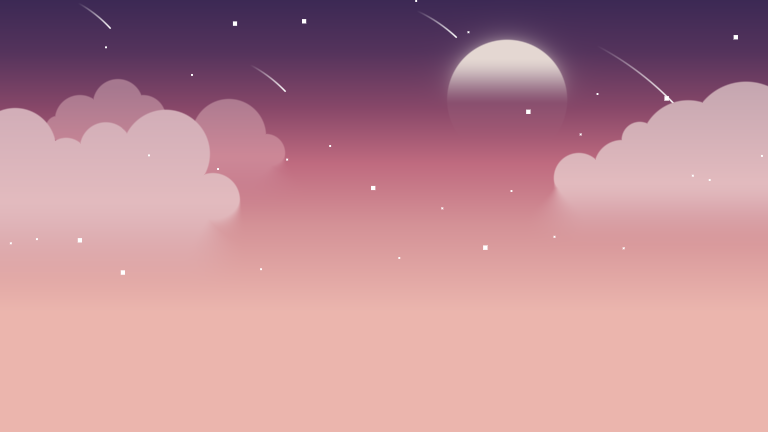
This background is drawn by a Shadertoy shader. Its source:

```glsl
// Dusk sky: a vertical colour ramp with a half-faded moon, meteors, square stars
// and clouds. Clouds are unions of circles whose edges soften and dissolve
// downwards. One unit is the canvas height, with the origin at the lower left.

#define STAR_COUNT 30
#define STAR_DEPTH 0.65
#define STAR_MIN 0.0022
#define STAR_MAX 0.0050
#define MOON vec3(1.174, 0.769, 0.139)
#define MOON_GLOW 0.35
#define METEOR_WIDTH 0.0013
#define CLOUD_BLUR 0.075

const vec3 NIGHT = vec3(0.235, 0.160, 0.330);
const vec3 VIOLET = vec3(0.330, 0.200, 0.360);
const vec3 PLUM = vec3(0.530, 0.280, 0.410);
const vec3 ROSE = vec3(0.750, 0.420, 0.500);
const vec3 BLUSH = vec3(0.830, 0.570, 0.590);
const vec3 PEACH = vec3(0.920, 0.710, 0.680);
const vec3 MOONLIGHT = vec3(0.895, 0.845, 0.825);
const vec3 MIST = vec3(0.885, 0.730, 0.745);

float pixel;  // height of one pixel in canvas units

float ramp(float a, float b, float x) { return clamp((x - a) / (b - a), 0.0, 1.0); }

float hash(float n) { return fract(sin(n * 12.9898 + 4.137) * 4375.85); }

float circle(vec2 p, float x, float y, float r) { return length(p - vec2(x, y)) - r; }

// Filled area below y = top, on the left or right of a wall
float leftBody(vec2 p, float wall, float top) { return max(p.x - wall, p.y - top); }
float rightBody(vec2 p, float wall, float top) { return max(wall - p.x, p.y - top); }

vec3 sky(float y) {
    vec3 c = mix(NIGHT, VIOLET, ramp(1.0, 0.88, y));
    c = mix(c, PLUM, ramp(0.88, 0.75, y));
    c = mix(c, ROSE, ramp(0.75, 0.62, y));
    c = mix(c, BLUSH, ramp(0.62, 0.48, y));
    return mix(c, PEACH, ramp(0.48, 0.28, y));
}

vec3 addMoon(vec3 c, vec2 p) {
    float d = circle(p, MOON.x, MOON.y, MOON.z);
    float lit = smoothstep(0.74, 0.87, p.y);
    float haze = 0.07 * smoothstep(0.67, 0.77, p.y);
    float disc = smoothstep(pixel, -pixel, d);
    float glow = MOON_GLOW * lit * exp(-max(d, 0.0) / 0.018);
    return mix(c, MOONLIGHT, mix(glow, max(lit, haze), disc));
}

// A slightly bowed streak, thin and faint at the tail, bright at the head
float meteor(vec2 p, vec2 tail, vec2 head) {
    vec2 path = head - tail;
    float len = length(path);
    vec2 dir = path / len;
    float t = dot(p - tail, dir) / len;
    float s = clamp(t, 0.0, 1.0);
    float bow = 0.16 * len * s * (1.0 - s);
    float across = dot(p - tail, vec2(-dir.y, dir.x)) - bow;
    float d = length(vec2(across, (t - s) * len));
    return s * smoothstep(METEOR_WIDTH + pixel, 0.0, d);
}

float stars(vec2 p, float aspect) {
    float light = 0.0;
    for (int i = 0; i < STAR_COUNT; i++) {
        float n = float(i) + 1.0;
        vec2 at = vec2(aspect * fract(n * 0.618 + 0.07), 1.0 - STAR_DEPTH * hash(n));
        float size = mix(STAR_MIN, STAR_MAX, step(0.6, hash(n + 50.0)));
        vec2 q = abs(p - at) - size;
        light = max(light, smoothstep(0.5 * pixel, -0.5 * pixel, max(q.x, q.y)));
    }
    return light;
}

// Tints by height; span holds the heights of crest, full mist and vanishing
vec3 addCloud(vec3 c, float d, float y, vec3 crest, vec3 mist, vec3 span) {
    float blur = mix(pixel, CLOUD_BLUR, smoothstep(span.y, mix(span.y, span.z, 0.6), y));
    float cover = smoothstep(blur, -blur, d) * smoothstep(span.z, span.y, y);
    return mix(c, mix(mist, crest, ramp(span.y, span.x, y)), cover);
}

float backCloud(vec2 p) {
    float d = min(circle(p, 0.273, 0.759, 0.058), circle(p, 0.185, 0.722, 0.058));
    d = min(d, min(circle(p, 0.331, 0.727, 0.053), circle(p, 0.134, 0.704, 0.028)));
    d = min(d, min(circle(p, 0.530, 0.685, 0.086), circle(p, 0.616, 0.646, 0.044)));
    return min(d, leftBody(p, 0.64, 0.646));
}

float leftCloud(vec2 p) {
    float d = min(circle(p, 0.035, 0.655, 0.095), circle(p, 0.153, 0.630, 0.051));
    d = min(d, min(circle(p, 0.245, 0.657, 0.060), circle(p, 0.384, 0.644, 0.102)));
    d = min(d, circle(p, 0.493, 0.537, 0.0625));
    return min(d, min(leftBody(p, 0.44, 0.641), leftBody(p, 0.50, 0.549)));
}

float rightCloud(vec2 p) {
    float d = min(circle(p, 1.727, 0.681, 0.130), circle(p, 1.593, 0.657, 0.111));
    d = min(d, min(circle(p, 1.481, 0.676, 0.042), circle(p, 1.440, 0.611, 0.065)));
    d = min(d, circle(p, 1.340, 0.588, 0.058));
    return min(d, min(rightBody(p, 1.287, 0.588), rightBody(p, 1.32, 0.618)));
}

void mainImage(out vec4 fragColor, in vec2 fragCoord) {
    pixel = 1.0 / iResolution.y;
    vec2 p = fragCoord * pixel;
    vec3 c = addMoon(sky(p.y), p);

    // Meteors fall behind the clouds
    float streak = meteor(p, vec2(0.181, 0.993), vec2(0.255, 0.935));
    streak = max(streak, meteor(p, vec2(0.579, 0.850), vec2(0.660, 0.789)));
    streak = max(streak, meteor(p, vec2(0.965, 0.975), vec2(1.056, 0.914)));
    streak = max(streak, meteor(p, vec2(1.382, 0.894), vec2(1.558, 0.762)));
    c = mix(c, vec3(1.0), streak);

    // Clouds from back to front, then stars over everything
    c = addCloud(c, backCloud(p), p.y, vec3(0.65, 0.47, 0.56), vec3(0.80, 0.53, 0.59), vec3(0.80, 0.64, 0.50));
    c = addCloud(c, leftCloud(p), p.y, vec3(0.82, 0.68, 0.72), MIST, vec3(0.75, 0.54, 0.31));
    c = addCloud(c, rightCloud(p), p.y, vec3(0.77, 0.65, 0.69), MIST, vec3(0.81, 0.58, 0.42));
    c = mix(c, vec3(1.0), stars(p, iResolution.x * pixel));
    fragColor = vec4(c, 1.0);
}
```
